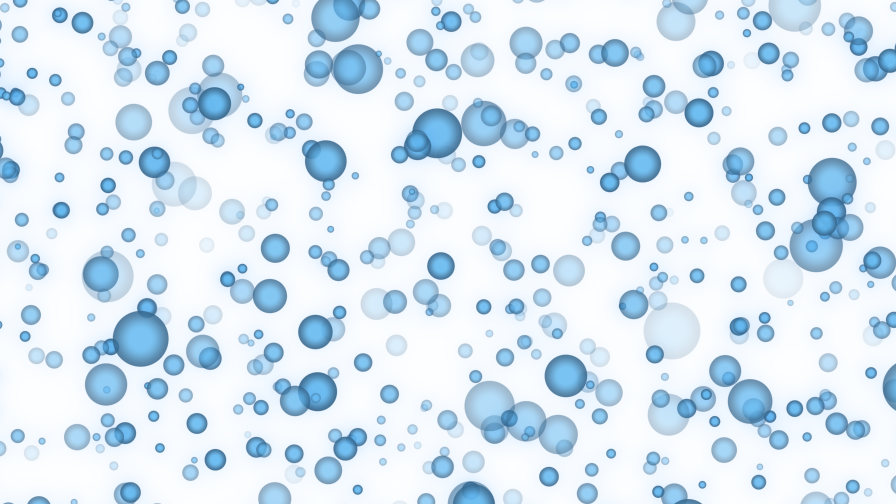
Give the GLSL for this pattern, as a Shadertoy shader.

```glsl
const vec3 PAPER = vec3(0.992, 0.996, 1.0);
const vec3 CORE_BLUE = vec3(0.39, 0.725, 0.94);
const vec3 RIM_BLUE = vec3(0.20, 0.38, 0.52);
const vec3 GLOW_BLUE = vec3(0.72, 0.86, 1.0);

const int LAYERS = 8;            // overlapping sheets of bubbles
const float CELL = 0.165;        // one bubble per cell, in canvas heights
const float PRESENCE = 0.93;     // chance that a cell is filled
const float MIN_RADIUS = 0.006;
const float RADIUS_SPREAD = 0.018;
const float GIANT_RADIUS = 0.034;
const float GIANT_RARITY = 16.0;
const float MIN_OPACITY = 0.08;
const float MAX_OPACITY = 0.94;
const float OPACITY_CURVE = 0.75;
const float RIM_START = 0.35;    // where shading begins, in radii
const float GLOW_WIDTH = 0.014;
const float GLOW_STRENGTH = 0.22;

// Four independent random values per cell
vec4 hash4(vec3 p) {
    vec4 q = fract(p.xyzx * vec4(0.1031, 0.1030, 0.0973, 0.1099));
    q += dot(q, q.wzxy + 33.33);
    return fract((q.xxyz + q.yzzw) * q.zywx);
}

// Blend one shaded, translucent bubble with its soft glow over the colour
vec3 addBubble(vec3 color, float dist, float radius, float opacity, float edge) {
    float glow = exp(-max(dist - radius, 0.0) / GLOW_WIDTH);
    glow *= 1.0 - smoothstep(0.04, 0.08, dist - radius);
    color = mix(color, color * GLOW_BLUE, glow * GLOW_STRENGTH * opacity);

    float shade = smoothstep(RIM_START, 1.08, dist / radius);
    vec3 body = mix(CORE_BLUE, RIM_BLUE, shade);
    float cover = 1.0 - smoothstep(-edge, edge, dist - radius);
    return mix(color, body, cover * opacity);
}

// One jittered grid of bubbles
vec3 addLayer(vec3 color, vec2 p, float layer, float edge) {
    vec2 shift = hash4(vec3(layer, 17.0, 5.0)).xy;
    vec2 grid = p / CELL + shift + 40.0;
    vec2 home = floor(grid);
    for (int y = -1; y <= 1; y++) {
        for (int x = -1; x <= 1; x++) {
            vec2 cell = home + vec2(x, y);
            vec4 place = hash4(vec3(cell, layer * 7.0 + 3.0));
            vec4 look = hash4(vec3(cell.yx + 91.0, layer * 11.0 + 29.0));
            if (place.z > PRESENCE) continue;

            float dist = length(grid - cell - place.xy) * CELL;
            float radius = MIN_RADIUS + RADIUS_SPREAD * look.x
                         + GIANT_RADIUS * pow(look.x, GIANT_RARITY);
            float opacity = mix(MIN_OPACITY, MAX_OPACITY, pow(look.y, OPACITY_CURVE));
            color = addBubble(color, dist, radius, opacity, edge);
        }
    }
    return color;
}

void mainImage(out vec4 fragColor, in vec2 fragCoord) {
    vec2 p = fragCoord / iResolution.y;
    float edge = 0.75 / iResolution.y;

    vec3 color = PAPER;
    for (int i = 0; i < LAYERS; i++) {
        color = addLayer(color, p, float(i), edge);
    }
    fragColor = vec4(color, 1.0);
}
```
